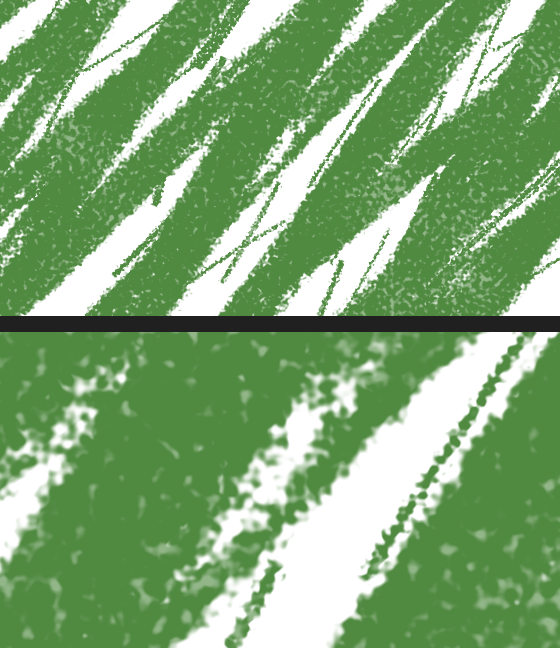
Top: the whole. Bottom: its middle third, enlarged.
This texture is drawn by a Shadertoy shader. Its source:

```glsl
// Dense diagonal chalk scribble: green strokes on white paper.
// Broad zigzag strokes leave wedge-shaped gaps, thin strokes cross them,
// and gradient noise gives soft ragged edges, dry streaks and pale flecks.

const vec3 PAPER = vec3(1.0);
const vec3 CHALK = vec3(0.315, 0.54, 0.255);

const int   BROAD_COUNT   = 17;
const float BROAD_START   = -0.62;   // first pivot on the middle line
const float BROAD_SPACING = 0.19;
const float BROAD_JITTER  = 0.14;
const float ZIGZAG        = 0.14;    // alternating tilt, radians
const int   THIN_COUNT    = 42;
const float MEAN_ANGLE    = 0.86;    // radians
const float PRESSURE      = 2.0;     // mean load of a broad stroke
const float STREAKINESS   = 2.6;
const float BROAD_TOOTH   = 1.25;    // how strongly the paper grain shows
const float THIN_TOOTH    = 1.5;
const float FLECK_OPACITY = 0.38;    // pale specks inside the chalk
const float CAP_BLUR      = 0.003;
const float WOBBLE        = 0.014;

vec2 hash2(vec2 p) {
    vec3 q = fract(p.xyx * vec3(0.1031, 0.1030, 0.0973));
    q += dot(q, q.yzx + 33.33);
    return fract((q.xx + q.yz) * q.zy);
}

float cornerSlope(vec2 cell, vec2 offset) {
    return dot(hash2(cell) * 2.0 - 1.0, offset);
}

// Gradient noise, roughly -0.8 to 0.8
float noise(vec2 p) {
    vec2 cell = floor(p), f = p - cell;
    vec2 u = f * f * f * (f * (f * 6.0 - 15.0) + 10.0);
    vec2 e = vec2(1.0, 0.0);
    float low  = mix(cornerSlope(cell, f), cornerSlope(cell + e.xy, f - e.xy), u.x);
    float high = mix(cornerSlope(cell + e.yx, f - e.yx), cornerSlope(cell + e.xx, f - e.xx), u.x);
    return 1.4 * mix(low, high, u.y);
}

// Coordinates along and across a stroke
vec2 strokeSpace(vec2 p, float angle) {
    vec2 dir = vec2(cos(angle), sin(angle));
    return vec2(dot(p, dir), dot(p, vec2(dir.y, -dir.x)));
}

// Opacity of a square-ended stroke whose load is broken by the tooth
float strokeInk(vec2 q, vec2 halfSize, float edge, float load, float tooth) {
    float body = min((halfSize.y - abs(q.y)) / edge, load);
    float cap = smoothstep(-CAP_BLUR, CAP_BLUR, halfSize.x - abs(q.x));
    return cap * smoothstep(0.0, 1.0, body + tooth);
}

void mainImage(out vec4 fragColor, in vec2 fragCoord) {
    vec2 uv = fragCoord / iResolution.y;
    float aspect = iResolution.x / iResolution.y;

    // Paper tooth: coarse for broad strokes, fine for thin ones
    float fine = THIN_TOOTH * noise(uv * 115.0);
    float coarse = BROAD_TOOTH * (0.8 * noise(uv * 88.0 + 9.0) + 0.6 * noise(uv * 38.0));

    vec2 p = uv + WOBBLE * vec2(noise(uv * 2.6), noise(uv * 2.6 + 40.0));
    float bare = 1.0;

    // Broad strokes, tilting to and fro
    for (int i = 0; i < BROAD_COUNT; i++) {
        float k = float(i);
        vec2 a = hash2(vec2(k, 3.0)), b = hash2(vec2(k, 17.0));
        float side = mod(k, 2.0) * 2.0 - 1.0;
        float angle = MEAN_ANGLE + ZIGZAG * side + 0.18 * (a.x - 0.5);
        vec2 pivot = vec2(BROAD_START + BROAD_SPACING * k + BROAD_JITTER * (a.y - 0.5), 0.5);
        vec2 q = strokeSpace(p - pivot, angle);
        vec2 halfSize = vec2(mix(0.54, 0.95, b.x), mix(0.056, 0.092, b.y));
        float edge = q.y * side > 0.0 ? 0.022 : 0.013;
        float streak = noise(q * vec2(2.6, 13.0) + 7.3 * k);
        float load = PRESSURE + STREAKINESS * streak;
        bare *= 1.0 - strokeInk(q, halfSize, edge, load, coarse);
    }

    // Thin and middling strokes, spread evenly over the canvas
    for (int i = 0; i < THIN_COUNT; i++) {
        float k = float(i);
        vec2 a = hash2(vec2(k, 51.0)), b = hash2(vec2(k, 77.0));
        vec2 center = fract(k * vec2(0.7549, 0.5698) + 0.31) * vec2(aspect, 1.0);
        float angle = MEAN_ANGLE + 0.7 * (a.x - 0.5);
        vec2 q = strokeSpace(p - center, angle);
        q.y += 0.6 * (a.y - 0.5) * q.x * q.x;
        vec2 halfSize = vec2(mix(0.12, 0.34, b.x), mix(0.007, 0.026, b.y * b.y));
        bare *= 1.0 - strokeInk(q, halfSize, 0.007, 1.15, fine);
    }

    // Pale flecks gathered in patches where the paper grain shows through
    float patches = 0.5 * noise(uv * 4.5 + 21.0);
    float specks = noise(uv * 56.0 + 5.0) + 0.35 * noise(uv * 110.0 + 63.0);
    float fleck = FLECK_OPACITY * smoothstep(0.14, 0.72, specks + patches);
    bare = 1.0 - (1.0 - bare) * (1.0 - fleck);

    fragColor = vec4(mix(CHALK, PAPER, bare), 1.0);
}
```
